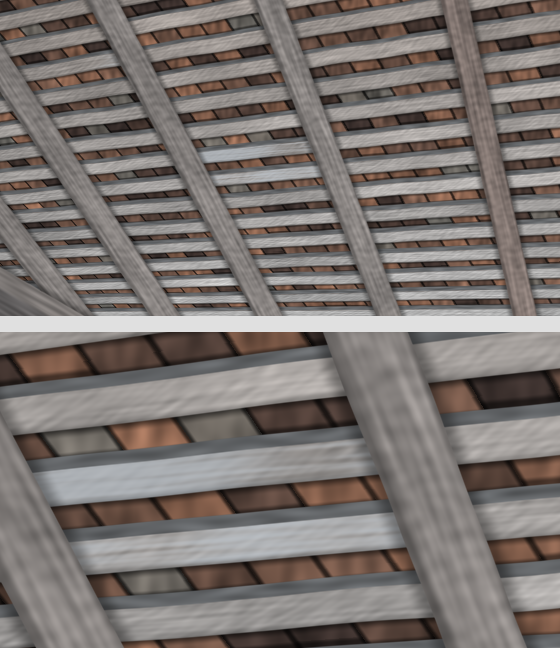
Top: the whole. Bottom: its middle third, enlarged.
This texture is drawn by a Shadertoy shader. Its source:

```glsl
// Underside of an old tiled roof: five rafters fan across fifteen battens, with clay tiles between.
// Both sets of timber are spaced quadratically for perspective; inverting that spacing gives
// each point a rafter and batten coordinate, and gradient noise supplies grain and wear.

vec2 hash2(vec2 p) {
    p = vec2(dot(p, vec2(127.1, 311.7)), dot(p, vec2(269.5, 183.3)));
    return fract(sin(p) * 43758.5);
}

float gradientNoise(vec2 p) {
    vec2 cell = floor(p), f = fract(p), u = f * f * (3.0 - 2.0 * f);
    vec2 e = vec2(0, 1);
    float a = dot(hash2(cell) * 2.0 - 1.0, f);
    float b = dot(hash2(cell + e.yx) * 2.0 - 1.0, f - e.yx);
    float c = dot(hash2(cell + e.xy) * 2.0 - 1.0, f - e.xy);
    float d = dot(hash2(cell + e.yy) * 2.0 - 1.0, f - e.yy);
    return mix(mix(a, b, u.x), mix(c, d, u.x), u.y);
}

// Solves b*n - c*n*n = offset for n; y holds the local spacing.
vec2 perspectiveIndex(float offset, float b, float c) {
    float spacing = sqrt(max(b * b - 4.0 * c * offset, 1e-5));
    return vec2((b - spacing) / (2.0 * c), spacing);
}

// Antialiased coverage of the inside of a signed distance.
float cover(float d, float px) {
    return smoothstep(px, -px, d);
}

vec3 tiles(float column, float row, float depth, vec2 p) {
    column += 0.4 * hash2(vec2(row, 3.0)).x + 0.25 * (depth - 0.5);
    vec2 rnd = hash2(vec2(floor(column), row));
    float seam = abs(fract(column) - 0.5);
    vec3 col = mix(vec3(0.22, 0.18, 0.17), vec3(0.47, 0.35, 0.29), rnd.x);
    col = mix(col, vec3(0.58, 0.41, 0.32), step(0.8, rnd.y) * 0.7);
    col = mix(col, vec3(0.42, 0.42, 0.40), step(rnd.y, 0.1) * 0.8);
    col *= 1.0 + 0.5 * gradientNoise(p * vec2(60, 25)) + 0.4 * gradientNoise(p * 14.0);
    col *= 1.0 - 0.65 * smoothstep(0.41, 0.49, seam);
    col *= mix(0.4, 1.0, smoothstep(0.28, 0.42, depth));
    // Ragged shadow where a tile tucks behind the batten below.
    float lap = 0.72 + 0.12 * (rnd.x - 0.5) - 0.14 * p.y;
    return col * mix(1.0, 0.5, smoothstep(lap - 0.08, lap, depth));
}

void mainImage(out vec4 fragColor, in vec2 fragCoord) {
    // Height units, y pointing down.
    float px = 1.0 / iResolution.y;
    vec2 p = vec2(fragCoord.x, iResolution.y - fragCoord.y) * px;
    float t = p.x * 0.5625;

    // Rafters are numbered from right to left, battens from top to bottom.
    float ra = 1.4375 + 0.2245 * p.y, rb = 0.6204 - 0.1644 * p.y, rc = 0.0313 - 0.0058 * p.y;
    float rafter = perspectiveIndex(ra - p.x, rb, rc).x;
    float bay = floor(rafter);
    vec2 batten = perspectiveIndex(p.y - 0.069 + 0.359 * t, 0.0938 + 0.0313 * t, 0.00197 + 0.00046 * t);
    float j = batten.x + 0.06 * (hash2(vec2(bay, round(batten.x))).x - 0.5);
    j += 0.05 * gradientNoise(vec2(p.x * 7.0, round(batten.x) * 5.3));
    float row = round(j), f = j - row, aa = px / batten.y;
    vec2 wear = hash2(vec2(bay + 20.0, row));

    vec3 col = tiles(rafter * 6.0, floor(j), fract(j), p);

    // Battens: shaded upper side, then the pale sawn face.
    float side = 0.11 + 0.13 * p.y;
    vec3 sideCol = vec3(0.38, 0.39, 0.40) * (1.0 + 0.4 * gradientNoise(vec2(p.x * 22.0, j * 9.0)));
    float saw = gradientNoise(vec2(p.x * 75.0 + f * 9.0, j * 6.0));
    float grain = gradientNoise(vec2(p.x * 8.0, j * 16.0));
    float stain = gradientNoise(vec2(p.x * 5.0, row * 3.7));
    vec3 face = mix(vec3(0.62, 0.59, 0.57), vec3(0.65, 0.65, 0.65), p.y);
    face *= 0.93 + 0.12 * wear.x + 0.18 * saw + 0.2 * grain + 0.22 * stain;
    // A few lengths carry a bluish lime bloom.
    float bloom = step(0.92, wear.y) * smoothstep(-0.1, 0.35, stain + 0.3 * grain + 0.15);
    face = mix(face, vec3(0.70, 0.73, 0.76), bloom * 0.7);
    face *= 1.0 - 0.25 * smoothstep(0.2, 0.32, f);
    col = mix(col, sideCol, cover(max(-0.18 - side - f, f + 0.17), aa));
    col = mix(col, face, cover(max(-0.18 - f, f - 0.3), aa));

    // Rafters, with contact shadow, long grain and a darker left arris.
    float i = clamp(round(rafter), 0.0, 4.0);
    float across = p.x - (ra - rb * i + rc * i * i);
    float halfWidth = 0.043 + 0.0035 * i - 0.005 * p.y;
    float edge = abs(across) - halfWidth + 0.003 * gradientNoise(vec2(p.y * 11.0, i * 4.7));
    col *= 1.0 - 0.35 * smoothstep(0.022, 0.0, edge);
    vec3 wood = mix(vec3(0.52, 0.47, 0.45), vec3(0.55, 0.53, 0.52), min(i, 1.0));
    wood *= 0.95 + 0.28 * gradientNoise(vec2(across * 110.0, p.y * 9.0 + i * 7.0))
        + 0.2 * gradientNoise(vec2(across * 45.0 + p.y * 20.0, p.y * 65.0))
        + 0.2 * gradientNoise(vec2(across * 18.0, p.y * 5.0 + i * 3.0));
    wood *= mix(0.74, 1.0, smoothstep(-0.85, -0.6, across / halfWidth));
    wood *= 1.0 - 0.2 * smoothstep(0.8, 1.0, across / halfWidth);
    col = mix(col, wood, cover(edge, px));

    // Heavy beam crossing the lower left corner.
    float depth = (p.y - 0.845 - 0.58 * p.x) / 1.156;
    col *= 1.0 - 0.4 * smoothstep(-0.025, 0.0, depth);
    vec3 beam = mix(vec3(0.50, 0.48, 0.47), vec3(0.36, 0.35, 0.35), smoothstep(0.05, 0.065, depth));
    beam *= 1.0 + 0.4 * gradientNoise(vec2(p.x * 8.0, depth * 80.0));
    col = mix(col, beam, cover(-depth, px));

    // Light gathers gently toward the lower right.
    col *= 0.94 + 0.06 * t + 0.06 * p.y;
    fragColor = vec4(clamp(col, 0.0, 1.0), 1.0);
}
```
